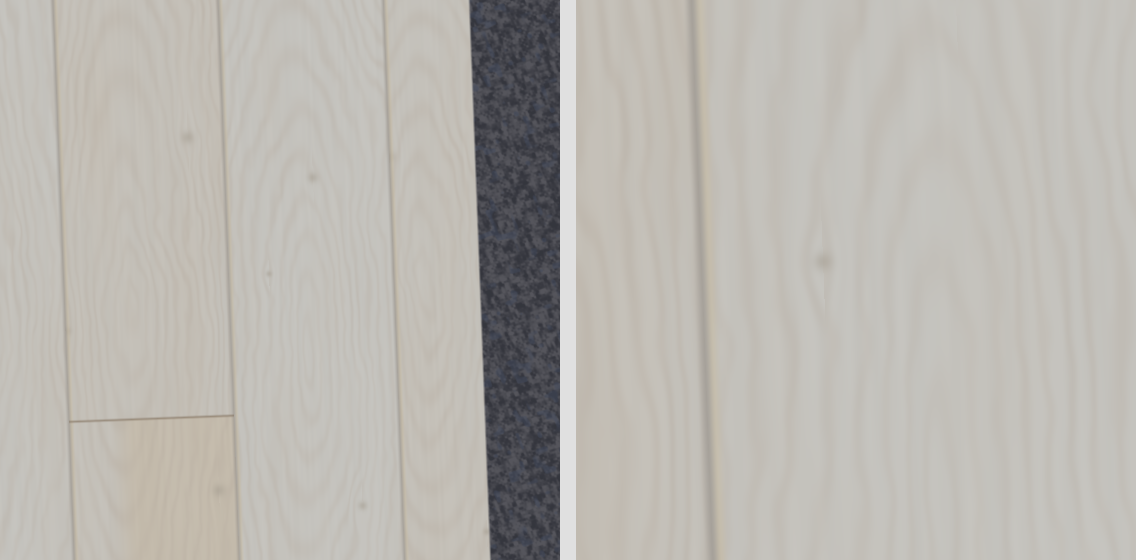
Left: the whole. Right: its middle third, enlarged.
Give the GLSL for this texture, as a WebGL 2 fragment shader.

```glsl
#version 300 es
precision highp float;
// Pale whitewashed floorboards with soft grain and knots, beside a dark carpet.
uniform vec2 u_resolution;
out vec4 fragColor;

const float BOARD_WIDTH = 0.295;
const float FIRST_SEAM = 0.1135;
const float LEAN = 0.038;
const float FLOOR_END = 2.52;   // in boards from the first seam
const float JOINT_HEIGHT = 0.261;

const vec3 PALE_WOOD = vec3(0.770, 0.764, 0.744);
const vec3 WARM_WOOD = vec3(0.765, 0.738, 0.695);
const vec3 TAN_WOOD = vec3(0.765, 0.720, 0.645);
const vec3 GRAIN = vec3(0.715, 0.672, 0.625);
const vec3 KNOT = vec3(0.640, 0.610, 0.560);
const vec3 SEAM = vec3(0.610, 0.590, 0.565);
const vec3 SEAM_EDGE = vec3(0.780, 0.735, 0.640);
const vec3 JOINT = vec3(0.540, 0.480, 0.410);
const vec3 CARPET_DARK = vec3(0.205, 0.210, 0.240);
const vec3 CARPET_LIGHT = vec3(0.335, 0.335, 0.360);
const vec3 CARPET_BLUE = vec3(0.255, 0.290, 0.370);

float hash(vec2 p) {
  vec3 q = fract(vec3(p.xyx) * 0.1031);
  q += dot(q, q.yzx + 33.33);
  return fract((q.x + q.y) * q.z);
}

float noise(vec2 p) {
  vec2 i = floor(p), f = fract(p);
  f = f * f * (3.0 - 2.0 * f);
  float low = mix(hash(i), hash(i + vec2(1, 0)), f.x);
  float high = mix(hash(i + vec2(0, 1)), hash(i + vec2(1, 1)), f.x);
  return mix(low, high, f.y);
}

float fbm(vec2 p) {
  float sum = 0.0, gain = 0.5;
  for (int i = 0; i < 4; i++) {
    sum += gain * noise(p);
    p = p * 2.03 + 17.0;
    gain *= 0.5;
  }
  return sum;
}

float line(float d, float halfWidth, float blur) {
  return 1.0 - smoothstep(halfWidth - blur, halfWidth + blur, abs(d));
}

// Elongated growth rings around a heart, distorted by noise
float growthRings(vec2 p, vec2 heart, float seed) {
  vec2 d = p - heart;
  d.x += 0.07 * (fbm(vec2(p.x * 12.0 + seed, p.y * 5.0)) - 0.47);
  float radius = length(d * vec2(1.0, 0.2));
  radius += 0.02 * noise(vec2(p.x * 9.0, p.y * 3.0) + seed);
  float wave = 0.5 + 0.5 * cos(radius * 370.0);
  return wave * wave * mix(0.4, 1.0, noise(p * vec2(22.0, 5.0) + seed));
}

// x: darkness of the knots, y: how far they push the grain aside
vec2 knots(vec2 p, float seed) {
  vec2 result = vec2(0.0);
  for (int i = 0; i < 3; i++) {
    vec2 id = vec2(seed, float(i) * 7.3);
    vec2 centre = vec2(hash(id + 3.1) * BOARD_WIDTH, (float(i) + hash(id + 9.7)) / 3.0);
    vec2 d = p - centre;
    float size = mix(0.005, 0.012, hash(id + 5.9));
    result.x += exp(-dot(d, d) / (size * size));
    result.y += sign(d.x) * exp(-dot(d * vec2(1.0, 0.5), d) / (size * size * 9.0));
  }
  return result;
}

vec3 boardColor(vec2 p, vec2 heart, float seed, float warmth, float tan_) {
  vec2 knot = knots(p, seed);
  vec2 q = p - vec2(knot.y * 0.008, 0.0);
  float tint = warmth + 0.9 * (fbm(q * vec2(14.0, 2.5) + seed) - 0.47);
  vec3 color = mix(PALE_WOOD, WARM_WOOD, clamp(tint, 0.0, 1.0));
  color = mix(color, TAN_WOOD, tan_ * smoothstep(0.07, 0.12, q.x));
  color = mix(color, GRAIN, 0.34 * growthRings(q, heart, seed));
  float fibre = noise(q * vec2(190.0, 7.0) + seed);
  color += 0.014 * (fibre - 0.5);
  return mix(color, KNOT, 0.5 * min(knot.x, 1.0));
}

vec3 carpetColor(vec2 p) {
  vec2 slant = vec2(p.x + 0.4 * p.y, p.y - 0.3 * p.x);
  float pile = 0.6 * noise(slant * vec2(120.0, 85.0)) + 0.4 * noise(slant * 230.0 + 31.0);
  vec3 color = mix(CARPET_DARK, CARPET_LIGHT, smoothstep(0.15, 0.85, pile));
  float fleck = smoothstep(0.68, 0.9, noise(slant * 75.0 + 57.0));
  return mix(color, CARPET_BLUE, 0.45 * fleck);
}

void main() {
  vec2 uv = gl_FragCoord.xy / u_resolution;
  float pixel = 1.0 / min(u_resolution.x, u_resolution.y);

  // Slightly turned floor coordinates
  float across = uv.x + LEAN * (uv.y - 0.5) - FIRST_SEAM;
  float along = uv.y - LEAN * (uv.x - 0.5);
  float row = floor(across / BOARD_WIDTH);
  vec2 local = vec2(across - row * BOARD_WIDTH, along);

  // Only the second row is cut into two boards
  float jointed = float(row == 0.0);
  float lower = jointed * step(along, JOINT_HEIGHT);
  float seed = row * 13.7 + lower * 41.3 + 60.0;
  vec2 heart = vec2(row > 1.0 ? 0.06 : mix(0.10, 0.17, hash(vec2(seed, 2.0))),
                    0.48 - 0.12 * float(row == 1.0));
  float warmth = 0.2 + 0.3 * jointed + 0.2 * float(row > 1.0) - 0.15 * float(row == 1.0);
  vec3 color = boardColor(local, heart, seed, warmth, 0.6 * lower);

  // Seams with a warm bevel, and the short cross joint
  float seam = across - round(across / BOARD_WIDTH) * BOARD_WIDTH;
  color = mix(color, SEAM_EDGE, 0.6 * line(seam - 0.004, 0.003, 0.003));
  color = mix(color, SEAM, 0.75 * line(seam, 0.0025, 0.0025 + pixel));
  color = mix(color, JOINT, 0.8 * jointed * line(along - JOINT_HEIGHT, 0.0015, 0.001 + pixel));

  // Carpet beyond the last board
  float edge = across - FLOOR_END * BOARD_WIDTH;
  color = mix(color, carpetColor(uv), smoothstep(-0.001 - pixel, 0.001 + pixel, edge));
  fragColor = vec4(color, 1.0);
}
```
